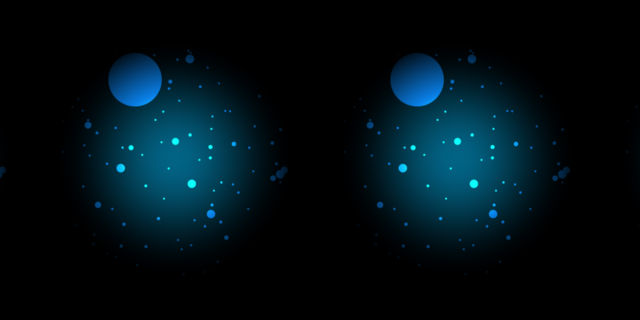
This background is drawn by a Shadertoy shader. Its source:

```glsl
const float PERIOD = 0.8815;
const vec2 FIRST_CENTER = vec2(0.547, 0.504);
const float GLOW_RADIUS = 0.37;
const float FADE_START = 0.19;
const float FADE_END = 0.382;
const vec2 PLANET_POS = vec2(-0.125, 0.247);
const float PLANET_RADIUS = 0.0835;
const int MOTE_COUNT = 92;

const vec3 VOID_COLOR = vec3(0.0, 0.0, 0.003);
const vec3 GLOW_COLOR = vec3(0.01, 0.39, 0.52);
const vec3 CYAN = vec3(0.06, 1.0, 1.0);
const vec3 BLUE = vec3(0.04, 0.55, 1.0);

float hash(float n, float seed) {
    vec2 p = fract(vec2(n, seed) * vec2(0.1031, 0.1197) + 0.37);
    p += dot(p, p.yx + 33.33);
    return fract((p.x + p.y) * p.x * 7.31);
}

// Antialiased disc coverage
float disc(vec2 p, vec2 center, float radius, float pixel) {
    float d = length(p - center) - radius;
    return 1.0 - smoothstep(-pixel, pixel, d);
}

// Cyan at the core, blue further out, fading to black at the rim
vec3 lightColor(float r) {
    float fade = 1.0 - clamp((r - FADE_START) / (FADE_END - FADE_START), 0.0, 1.0);
    return mix(CYAN, BLUE, smoothstep(0.13, 0.215, r)) * fade;
}

// Small dots scattered evenly over a disc, with a few large ones
float motes(vec2 p, float pixel) {
    float coverage = 0.0;
    for (int i = 0; i < MOTE_COUNT; i++) {
        float n = float(i) + 1.0;
        float angle = 6.28318 * hash(n, 3.0);
        float reach = FADE_END * sqrt((n - 0.5 + 0.4 * hash(n, 7.0)) / float(MOTE_COUNT));
        float size = hash(n, 11.0);
        float radius = 0.0028 + 0.0035 * size * size + 0.009 * pow(size, 14.0);
        vec2 center = reach * vec2(cos(angle), sin(angle));
        coverage = max(coverage, disc(p, center, radius, pixel));
    }
    return coverage;
}

void mainImage(out vec4 fragColor, in vec2 fragCoord) {
    float pixel = 1.0 / iResolution.y;
    vec2 p = fragCoord * pixel - FIRST_CENTER;

    // Horizontal repeat
    p.x = mod(p.x + 0.5 * PERIOD, PERIOD) - 0.5 * PERIOD;
    float r = length(p);

    // Soft halo
    float glow = 1.0 - smoothstep(0.0, GLOW_RADIUS, r);
    vec3 color = VOID_COLOR + GLOW_COLOR * glow;

    // Motes and planet share the same radial light
    vec3 light = max(lightColor(r), color);
    float planet = disc(p, PLANET_POS, PLANET_RADIUS, pixel);
    color = mix(color, light, max(motes(p, pixel), planet));

    fragColor = vec4(color, 1.0);
}
```
